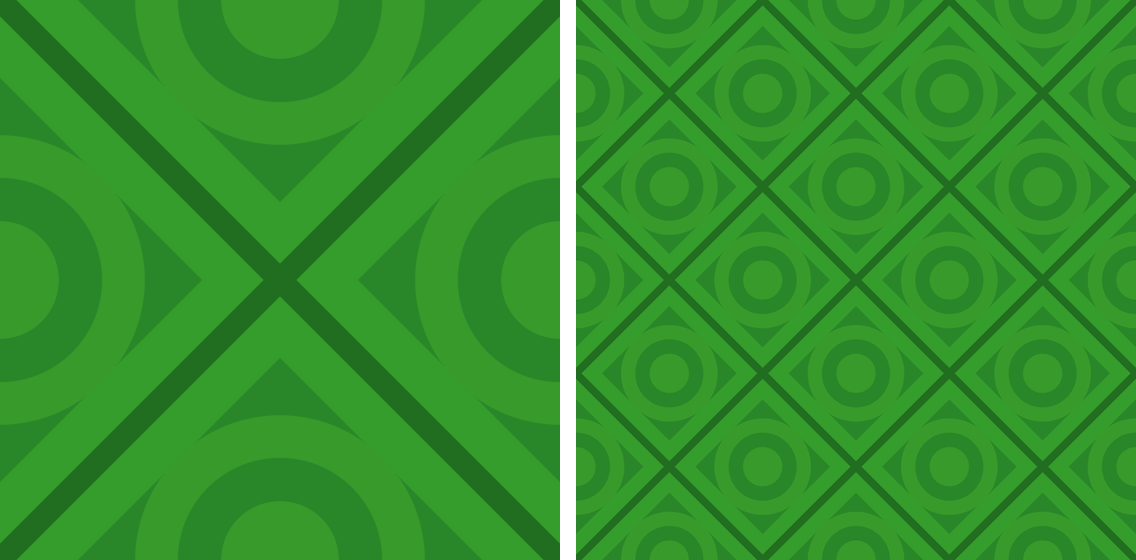
Left: one tile. Right: repeated 3 by 3.
Write a three.js fragment shader that draws this pattern.

```glsl
// Flat green diagonal lattice with a round medallion in each diamond.
// The plane is turned by 45 degrees and folded into square cells; lines, bands
// and rings are then thresholds on distances, so the tile wraps exactly.

varying vec2 vUv;

// 1 where the distance is below the limit, with an edge about one pixel wide
float below(float dist, float limit) {
  float soft = 0.75 * fwidth(vUv.x);
  return 1.0 - smoothstep(limit - soft, limit + soft, dist);
}

void main() {
  vec3 shade = vec3(0.160, 0.530, 0.160);
  vec3 leaf = vec3(0.220, 0.605, 0.165);
  vec3 band = vec3(0.207, 0.615, 0.168);
  vec3 line = vec3(0.130, 0.430, 0.130);

  // Diagonal cells, centred on the medallions, scaled back to canvas lengths
  vec2 diagonal = vec2(vUv.x + vUv.y, vUv.x - vUv.y);
  vec2 cell = (fract(diagonal) - 0.5) * sqrt(0.5);
  float toCenter = length(cell);
  float toLine = 0.5 * sqrt(0.5) - max(abs(cell.x), abs(cell.y));

  // Broad light bands along the lattice
  vec3 color = mix(shade, band, below(toLine, 0.0983));

  // Medallion: light disc, shaded ring, light core
  color = mix(color, leaf, below(toCenter, 0.2585));
  color = mix(color, shade, below(toCenter, 0.1825));
  color = mix(color, leaf, below(toCenter, 0.105));

  // Dark lattice lines
  color = mix(color, line, below(toLine, 0.0207));

  gl_FragColor = vec4(color, 1.0);
}
```
